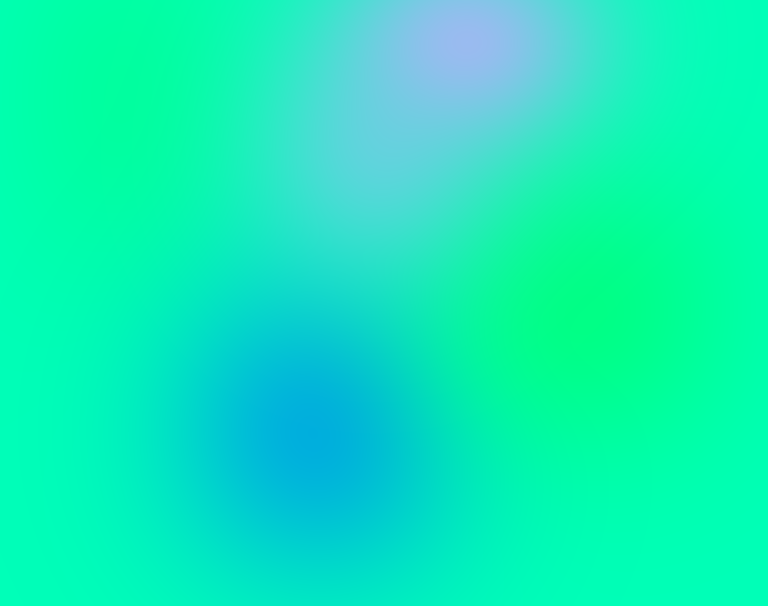
A WebGL 1 fragment shader for this background:

```glsl
precision highp float;
// Soft mesh gradient: blue, green and lavender glows melting into a mint field.

uniform vec2 u_resolution;

// Layout space: height 1, width ASPECT
const float ASPECT = 1.267;

const vec3 MINT     = vec3(0.00, 1.00, 0.72);
const vec3 SPRING   = vec3(0.00, 1.00, 0.62);
const vec3 BLUE     = vec3(0.00, 0.67, 0.88);
const vec3 GREEN    = vec3(0.00, 1.00, 0.52);
const vec3 AQUA     = vec3(0.40, 0.82, 0.88);
const vec3 LAVENDER = vec3(0.63, 0.72, 0.95);

// Glow centres and radii
const vec2 SPRING_POS   = vec2(0.215, 0.835), SPRING_SIZE   = vec2(0.22, 0.32);
const vec2 BLUE_POS     = vec2(0.531, 0.294), BLUE_SIZE     = vec2(0.25, 0.26);
const vec2 GREEN_POS    = vec2(0.957, 0.488), GREEN_SIZE    = vec2(0.27, 0.25);
const vec2 AQUA_POS     = vec2(0.620, 0.736), AQUA_SIZE     = vec2(0.20, 0.20);
const vec2 LAVENDER_POS = vec2(0.772, 0.931), LAVENDER_SIZE = vec2(0.22, 0.18);

const float AQUA_STRENGTH = 0.8;
const float LAVENDER_STRENGTH = 0.95;

// Gaussian falloff: 1 at the centre, 1/e at the radius
float glow(vec2 p, vec2 center, vec2 radius) {
  vec2 d = (p - center) / radius;
  return exp(-dot(d, d));
}

void main() {
  vec2 p = gl_FragCoord.xy / u_resolution * vec2(ASPECT, 1.0);

  // Layers from back to front
  vec3 color = MINT;
  color = mix(color, SPRING, glow(p, SPRING_POS, SPRING_SIZE));
  color = mix(color, BLUE, glow(p, BLUE_POS, BLUE_SIZE));
  color = mix(color, GREEN, glow(p, GREEN_POS, GREEN_SIZE));
  color = mix(color, AQUA, AQUA_STRENGTH * glow(p, AQUA_POS, AQUA_SIZE));
  color = mix(color, LAVENDER, LAVENDER_STRENGTH * glow(p, LAVENDER_POS, LAVENDER_SIZE));

  gl_FragColor = vec4(color, 1.0);
}
```
